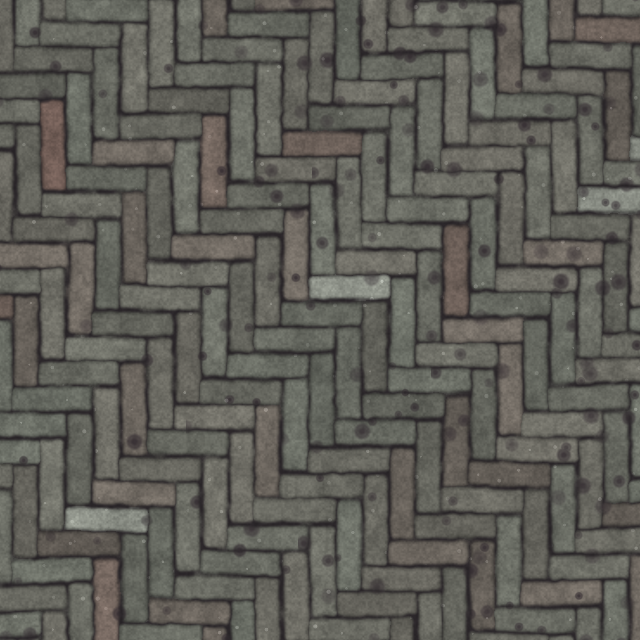
Give the GLSL for this texture, as a WebGL 1 fragment shader.

```glsl
precision highp float;
// Weathered herringbone paving of grey clay bricks with thin worn joints and round stains.

uniform vec2 u_resolution;

// Herringbone lattice, in canvas units
const vec2 ORIGIN = vec2(0.3346, 0.349);
const vec2 STAIR = vec2(0.0419, 0.0402);    // step to the next brick of a staircase
const float RISE = 0.2663;                  // upward distance between staircases
const vec2 UPRIGHT = vec2(0.0846, -0.053);  // flat brick centre to its upright partner
const vec2 FLAT_HALF = vec2(0.0642, 0.0187);
const vec2 UPRIGHT_HALF = vec2(0.0192, 0.0708);
const float CORNER = 0.0075;

const vec3 JOINT = vec3(0.165, 0.148, 0.160);
const vec3 GREY = vec3(0.413, 0.406, 0.376);
const vec3 GREEN_GREY = vec3(0.396, 0.410, 0.377);
const vec3 BROWN = vec3(0.412, 0.388, 0.360);
const vec3 PINK = vec3(0.475, 0.385, 0.355);
const vec3 PALE = vec3(0.540, 0.555, 0.520);
const vec3 RUST = vec3(0.430, 0.265, 0.205);
const vec3 STAIN = vec3(0.195, 0.165, 0.185);

float hash(vec2 p) {
  vec3 q = fract(p.xyx * vec3(0.1031, 0.1030, 0.0973));
  q += dot(q, q.yzx + 33.33);
  return fract((q.x + q.y) * q.z);
}

vec2 hash2(vec2 p) {
  return vec2(hash(p), hash(p + vec2(37.2, 71.7)));
}

float noise(vec2 p) {
  vec2 i = floor(p), f = fract(p);
  f = f * f * (3.0 - 2.0 * f);
  float low = mix(hash(i), hash(i + vec2(1.0, 0.0)), f.x);
  float high = mix(hash(i + vec2(0.0, 1.0)), hash(i + 1.0), f.x);
  return mix(low, high, f.y);
}

float roundBox(vec2 p, vec2 halfSize, float radius) {
  vec2 q = abs(p) - halfSize + radius;
  return length(max(q, 0.0)) + min(max(q.x, q.y), 0.0) - radius;
}

// Nearest brick of one orientation: x = distance, yz = brick id
vec3 nearestBrick(vec2 p, vec2 halfSize, float kind) {
  vec3 best = vec3(1.0, 0.0, 0.0);
  float middle = floor(p.x / STAIR.x + 0.5);
  for (int n = -2; n <= 2; n++) {
    float i = middle + float(n);
    float j = floor((p.y - i * STAIR.y) / RISE + 0.5);
    vec2 id = vec2(i, j * 2.0 + kind);
    vec2 local = p - i * STAIR - vec2(0.0, j * RISE);
    local += (hash2(id + 5.3) - 0.5) * 0.0036;
    float tilt = (hash(id + 9.1) - 0.5) * 0.045;
    local += tilt * vec2(-local.y, local.x);
    float d = roundBox(local, halfSize, CORNER);
    if (d < best.x) best = vec3(d, id);
  }
  return best;
}

vec3 brickColor(vec2 id) {
  float pick = hash(id + 17.0);
  vec3 color = mix(GREY, GREEN_GREY, hash(id + 41.0));
  color = mix(color, BROWN, step(0.80, pick));
  color = mix(color, PINK, step(0.95, pick) * (0.3 + 0.7 * hash(id + 3.0)));
  color = mix(color, PALE, step(0.984, pick));
  color = mix(color, RUST, step(0.996, pick));
  return color * mix(0.91, 1.09, hash(id + 61.0));
}

// Scattered round spots: x = soft disc, y = small core
vec2 spots(vec2 p, float cells, float chance, float radius) {
  vec2 cover = vec2(0.0);
  vec2 cell = floor(p * cells);
  for (int y = -1; y <= 1; y++) {
    for (int x = -1; x <= 1; x++) {
      vec2 id = cell + vec2(float(x), float(y));
      float size = radius * mix(0.55, 1.25, hash(id + 13.0));
      float d = length(p - (id + hash2(id + 29.0)) / cells) / size;
      float strength = step(hash(id + 83.0), chance) * mix(0.45, 1.0, hash(id + 7.0));
      vec2 disc = 1.0 - smoothstep(vec2(0.65, 0.15), vec2(1.1, 0.55), vec2(d));
      cover = max(cover, strength * disc);
    }
  }
  return cover;
}

void main() {
  vec2 uv = gl_FragCoord.xy / u_resolution.y;
  float pixel = 1.0 / u_resolution.y;

  // Uneven laying and chipped edges
  vec2 p = uv - ORIGIN;
  p += 0.006 * (vec2(noise(uv * 7.0), noise(uv * 7.0 + 40.0)) - 0.5);
  p += 0.0030 * (vec2(noise(uv * 75.0), noise(uv * 75.0 + 60.0)) - 0.5);
  vec3 brick = nearestBrick(p, FLAT_HALF, 0.0);
  vec3 upright = nearestBrick(p - UPRIGHT, UPRIGHT_HALF, 1.0);
  if (upright.x < brick.x) brick = upright;

  // Brick surface: blotches, grain and softly darkened rims
  float blotch = noise(uv * 42.0 + brick.yz * 3.7);
  float grain = 0.55 * noise(uv * 190.0) + 0.45 * noise(uv * 370.0 + 11.0);
  vec3 color = brickColor(brick.yz);
  color *= 1.0 + 0.18 * (blotch - 0.5) + 0.27 * (grain - 0.5);
  color *= mix(0.80, 1.02, smoothstep(0.0, -0.0075, brick.x));

  // Stains, denser toward the right, and pale grit
  vec2 stain = spots(uv, 24.0, mix(0.07, 0.40, smoothstep(0.2, 0.75, uv.x)), 0.0115);
  color = mix(color, STAIN, 0.62 * stain.x + 0.28 * stain.y);
  color += 0.13 * spots(uv + 3.0, 45.0, 0.10, 0.0030).x;

  // Joints, partly filled with grit so that their darkness varies
  float cover = 1.0 - smoothstep(-0.0020 - pixel, 0.0010 + pixel, brick.x);
  float fill = smoothstep(0.45, 0.95, noise(uv * 48.0 + 23.0));
  vec3 joint = mix(JOINT, color, 0.55 * fill) * (0.88 + 0.24 * grain);
  gl_FragColor = vec4(mix(joint, color, cover), 1.0);
}
```
